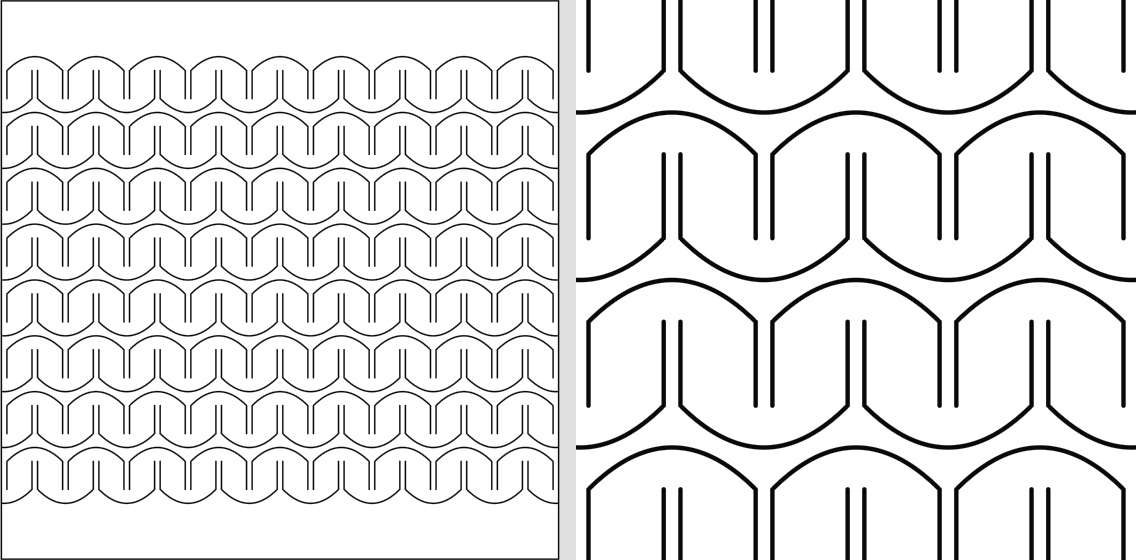
Left, the full canvas; right, a detail of the centre.
Write a three.js fragment shader that draws this pattern.

```glsl
// Black line drawing: framed rows of interlocking upright and inverted arches.
varying vec2 vUv;

const vec3 PAPER = vec3(1.0);
const vec3 INK = vec3(0.035);

// Lengths below are in arch half-widths; UNIT is one of them on the canvas.
const vec2 UNIT = vec2(0.04976, 0.04985);
const float FRAME_SIZE = 20.0;
const float STROKE = 0.053;
const float SOFTNESS = 1.15;  // width of the smoothed edge, relative to a sample
const float COLUMN_PITCH = 2.2;
const float ROW_PITCH = 2.0;
const float ROWS = 8.0;
const float RISE = 0.5;       // peak above the springing line
const float LEG = 1.0;        // leg length below the springing line
const vec2 UPRIGHT_SPRING = vec2(1.2, 2.5);
const vec2 INVERTED_SPRING = vec2(0.1, 3.5);

// Distance to a parabolic arch with two legs; springing line at y = 0.
float archDistance(vec2 p) {
  float x = abs(p.x);
  float legs = length(vec2(x - 1.0, p.y - clamp(p.y, -LEG, 0.0)));
  if (x > 1.0) return legs;
  float slope = 2.0 * RISE * x;
  float curve = abs(p.y - RISE * (1.0 - x * x)) / sqrt(1.0 + slope * slope);
  return min(legs, curve);
}

// Repeats the arch over the grid; up is 1 for upright, -1 for inverted.
float archGrid(vec2 p, vec2 spring, float up) {
  vec2 q = p - spring;
  q.x -= COLUMN_PITCH * floor(q.x / COLUMN_PITCH + 0.5);
  float middle = up * 0.5 * (LEG - RISE);
  float row = floor((q.y - middle) / ROW_PITCH + 0.5);
  q.y -= ROW_PITCH * clamp(row, 0.0, ROWS - 1.0);
  return archDistance(vec2(q.x, -up * q.y));
}

// Signed distance to the frame square, negative inside.
float frameDistance(vec2 p) {
  vec2 d = abs(p - 0.5 * FRAME_SIZE) - 0.5 * FRAME_SIZE;
  return length(max(d, 0.0)) + min(max(d.x, d.y), 0.0);
}

void main() {
  // Frame coordinates: centred on the canvas, y running down from the top
  vec2 p = (vUv - 0.5) * vec2(1.0, -1.0) / UNIT + 0.5 * FRAME_SIZE;
  float edge = SOFTNESS * max(fwidth(p.x), 0.0001);

  float arches = min(archGrid(p, UPRIGHT_SPRING, 1.0),
                     archGrid(p, INVERTED_SPRING, -1.0));

  // Arches are cut off at the frame, whose outline is drawn too
  float frame = frameDistance(p);
  float lines = min(max(arches, frame), abs(frame));

  float coverage = clamp(0.5 + (0.5 * STROKE - lines) / edge, 0.0, 1.0);
  gl_FragColor = vec4(mix(PAPER, INK, coverage), 1.0);
}
```
